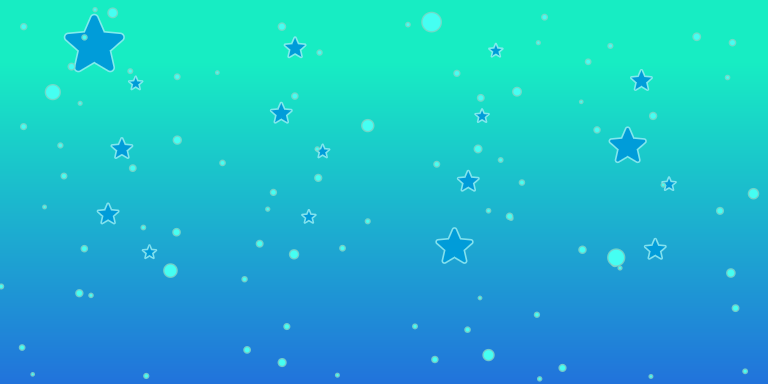
Give the GLSL for this background, as a WebGL 1 fragment shader.

```glsl
precision highp float;
// Rounded blue stars and small cyan bubbles scattered over a mint-to-blue vertical gradient.

uniform vec2 u_resolution;

#define DOT_COUNT 85
#define STAR_COUNT 17
#define GRADIENT_TOP 0.84
#define DOT_RIM 0.0035
#define STAR_RIM 0.0042
#define JITTER 0.2
#define MINT vec3(0.09, 0.93, 0.765)
#define DEEP_BLUE vec3(0.13, 0.45, 0.86)
#define STAR_BLUE vec3(0.0, 0.61, 0.85)
#define STAR_EDGE vec3(0.58, 0.92, 0.95)
#define DOT_CYAN vec3(0.27, 1.0, 0.95)
#define DOT_EDGE vec3(0.5, 0.84, 0.78)

vec2 hash2(float n) {
    vec3 q = fract(vec3(n) * vec3(0.1031, 0.1030, 0.0973));
    q += dot(q, q.yzx + 33.33);
    return fract((q.xx + q.yz) * q.zy);
}

// Evenly spread points of a low-discrepancy sequence, in the unit square.
vec2 spread(float n) {
    return n * vec2(0.75488, 0.56984);
}

// Signed distance to a five-pointed star with rounded tips, pointing up.
float roundedStar(vec2 p, float size) {
    const vec2 k1 = vec2(0.80902, -0.58779);
    const vec2 k2 = vec2(-0.80902, -0.58779);
    float tip = 0.85 * size;
    p.x = abs(p.x);
    p -= 2.0 * max(dot(k1, p), 0.0) * k1;
    p -= 2.0 * max(dot(k2, p), 0.0) * k2;
    p.x = abs(p.x);
    p.y -= tip;
    vec2 side = 0.46 * vec2(-k1.y, k1.x) - vec2(0.0, 1.0);
    float h = clamp(dot(p, side) / dot(side, side), 0.0, tip);
    float d = length(p - side * h) * sign(p.y * side.x - p.x * side.y);
    return d - 0.15 * size;
}

// One large star, two medium ones, then small and tiny ones.
float starSize(float n) {
    if (n < 0.5) return 0.083;
    if (n < 2.5) return 0.052;
    return n < 9.5 ? 0.031 : 0.021;
}

// Most bubbles are tiny; only the last few grow large.
float dotRadius(float t) {
    return 0.006 + 0.006 * t + 0.015 * pow(t, 20.0);
}

float coverage(float d, float pixel) {
    return clamp(0.5 - d / pixel, 0.0, 1.0);
}

// Paints a filled shape with a thin pale rim inside its outline.
vec3 paint(vec3 base, float d, float rim, vec3 fill, vec3 edge, float pixel) {
    base = mix(base, edge, 0.85 * coverage(d, pixel));
    return mix(base, fill, coverage(d + rim, pixel));
}

void main() {
    float pixel = 1.0 / u_resolution.y;
    vec2 p = gl_FragCoord.xy * pixel;
    float aspect = u_resolution.x * pixel;

    // Background gradient, flat above its upper stop.
    vec3 color = mix(DEEP_BLUE, MINT, clamp(p.y / GRADIENT_TOP, 0.0, 1.0));

    // Stars, kept to the upper two thirds.
    for (int i = 0; i < STAR_COUNT; i++) {
        float n = float(i);
        vec2 cell = fract(vec2(0.09, 0.92) + spread(n));
        vec2 center = mix(vec2(0.04, 0.32), vec2(0.96, 0.93), cell);
        center.x *= aspect;
        float d = roundedStar(p - center, starSize(n));
        color = paint(color, d, STAR_RIM, STAR_BLUE, STAR_EDGE, pixel);
    }

    // Bubbles over the whole canvas.
    for (int i = 0; i < DOT_COUNT; i++) {
        float n = float(i);
        vec2 center = fract(spread(n) + JITTER * hash2(n + 7.0));
        center.x *= aspect;
        float d = length(p - center) - dotRadius(n / float(DOT_COUNT - 1));
        color = paint(color, d, DOT_RIM, DOT_CYAN, DOT_EDGE, pixel);
    }

    gl_FragColor = vec4(color, 1.0);
}
```
